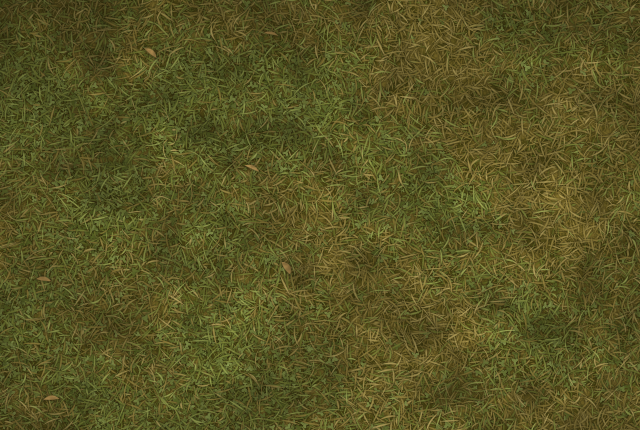
This texture is drawn by a Shadertoy shader. Its source:

```glsl
// Patchy lawn seen from above: tangled grass blades, dry straw, clover and a few fallen leaves.

const vec3 SOIL_DARK   = vec3(0.18, 0.165, 0.04);
const vec3 SOIL_LIGHT  = vec3(0.33, 0.28, 0.11);
const vec3 GREEN_DARK  = vec3(0.23, 0.25, 0.07);
const vec3 GREEN_LIGHT = vec3(0.46, 0.50, 0.25);
const vec3 STRAW_DARK  = vec3(0.31, 0.26, 0.09);
const vec3 STRAW_LIGHT = vec3(0.53, 0.47, 0.27);
const vec3 CLOVER_DARK  = vec3(0.20, 0.24, 0.08);
const vec3 CLOVER_LIGHT = vec3(0.38, 0.43, 0.22);
const vec3 LEAF_BROWN  = vec3(0.50, 0.39, 0.22);
const vec3 SKY_FILL    = vec3(0.082, 0.076, 0.022);

float hash(vec2 p, float seed) {
    return fract(sin(dot(p, vec2(127.1, 311.7)) + seed * 17.31) * 43758.5);
}

float noise(vec2 p) {
    vec2 i = floor(p), f = fract(p);
    f = f * f * (3.0 - 2.0 * f);
    float low  = mix(hash(i, 0.0), hash(i + vec2(1, 0), 0.0), f.x);
    float high = mix(hash(i + vec2(0, 1), 0.0), hash(i + vec2(1, 1), 0.0), f.x);
    return mix(low, high, f.y);
}

float fbm(vec2 p) {
    float sum = 0.0, amp = 0.5;
    for (int i = 0; i < 4; i++) {
        sum += amp * noise(p);
        p = mat2(1.6, 1.2, -1.2, 1.6) * p + 3.7;
        amp *= 0.5;
    }
    return sum / 0.9375;
}

vec2 rotate(vec2 p, float angle) {
    float c = cos(angle), s = sin(angle);
    return vec2(c * p.x + s * p.y, c * p.y - s * p.x);
}

// Signed distance to a curved sliver that tapers at both ends.
float bladeDistance(vec2 p, float halfLength, float halfWidth, float bend) {
    float t = p.x / halfLength;
    float taper = halfWidth * (1.0 - t * t);
    return max(abs(p.y + bend * halfLength * (t * t - 0.4)) - taper, abs(p.x) - halfLength);
}

// Approximate signed distance to three rounded leaflets.
float cloverDistance(vec2 p, float radius) {
    float lobes = 0.68 + 0.32 * cos(3.0 * atan(p.y, p.x + 1e-5));
    return length(p) - radius * lobes;
}

float coverage(float d, float soft) {
    return 1.0 - smoothstep(-soft, soft, d);
}

vec3 addBlades(vec3 col, vec2 p, float cells, float width, float dryness, float depth, float seed, float soft) {
    vec2 home = floor(p * cells);
    for (int k = 0; k < 9; k++) {
        vec2 id = home + vec2(k % 3 - 1, k / 3 - 1);
        vec2 centre = (id + vec2(hash(id, seed), hash(id, seed + 1.0))) / cells;
        vec2 q = rotate(p - centre, 6.2832 * hash(id, seed + 2.0));
        float halfLength = mix(0.3, 0.95, hash(id, seed + 3.0)) / cells;
        float bend = 0.5 * (hash(id, seed + 4.0) - 0.5);
        float tone = hash(id, seed + 5.0);
        float d = bladeDistance(q, halfLength, width * mix(0.6, 1.3, hash(id, seed + 7.0)), bend);
        float dry = step(hash(id, seed + 6.0), dryness);
        float light = tone * tone * 0.65 + 0.35 * depth + 0.12 * q.x / halfLength;
        vec3 blade = mix(mix(GREEN_DARK, GREEN_LIGHT, light), mix(STRAW_DARK, STRAW_LIGHT, light), dry);
        col *= 1.0 - 0.18 * coverage(d - 0.002, 0.003);
        col = mix(col, blade, 0.92 * coverage(d, soft));
    }
    return col;
}

vec3 addClover(vec3 col, vec2 p, float cells, float amount, float seed, float soft) {
    vec2 home = floor(p * cells);
    for (int k = 0; k < 9; k++) {
        vec2 id = home + vec2(k % 3 - 1, k / 3 - 1);
        vec2 centre = (id + vec2(hash(id, seed), hash(id, seed + 1.0))) / cells;
        vec2 q = rotate(p - centre, 6.2832 * hash(id, seed + 2.0)) * vec2(1.0, 1.25);
        float tone = hash(id, seed + 3.0);
        float d = cloverDistance(q, mix(0.35, 0.75, hash(id, seed + 4.0)) / cells);
        float present = step(hash(id, seed + 5.0), amount);
        col *= 1.0 - 0.25 * present * coverage(d - 0.003, 0.004);
        col = mix(col, mix(CLOVER_DARK, CLOVER_LIGHT, tone), 0.85 * present * coverage(d, soft));
    }
    return col;
}

vec3 addFallenLeaves(vec3 col, vec2 p, float cells, float amount, float seed, float soft) {
    vec2 id = floor(p * cells);
    vec2 centre = (id + 0.25 + 0.5 * vec2(hash(id, seed), hash(id, seed + 1.0))) / cells;
    vec2 q = rotate(p - centre, 2.0 * hash(id, seed + 2.0) - 1.0);
    float d = bladeDistance(q, 0.018, mix(0.003, 0.007, hash(id, seed + 3.0)), 0.2);
    float present = step(hash(id, seed + 4.0), amount);
    col *= 1.0 - 0.3 * present * coverage(d - 0.003, 0.004);
    return mix(col, LEAF_BROWN * (0.85 + 0.3 * noise(p * 150.0)), present * coverage(d, soft));
}

void mainImage(out vec4 fragColor, in vec2 fragCoord) {
    vec2 uv = fragCoord / iResolution.xy;
    vec2 p = fragCoord / iResolution.y;
    float soft = max(0.8 / iResolution.y, 0.0012);

    // Broad patches: dry turf to the right, clover to the lower left.
    float patches = fbm(p * 4.0 + 11.0);
    float dryness = clamp(0.52 + 1.7 * (patches - 0.5) + 0.25 * (uv.x - 0.5), 0.1, 0.92);
    float clover = clamp(0.25 - 1.5 * (patches - 0.5) - 0.3 * (uv.x - 0.5) - 0.2 * (uv.y - 0.5), 0.02, 0.7);

    vec3 col = mix(SOIL_DARK, SOIL_LIGHT, smoothstep(0.3, 0.75, fbm(p * 45.0)));
    for (int i = 0; i < 9; i++) {
        float depth = float(i) / 8.0;
        float seed = 10.0 + 9.0 * float(i);
        col = addBlades(col, p + 0.37 * float(i), mix(52.0, 36.0, depth), 0.0017, dryness, depth, seed, soft);
        if (i == 3 || i == 6) col = addClover(col, p, 68.0, clover, seed + 100.0, soft);
    }
    col = addFallenLeaves(col, p, 4.0, 0.2, 5.0, soft);

    // Tuft shading, gentle fall-off toward the top and corners, then even sky light.
    vec2 fromLight = uv - vec2(0.6, 0.4);
    float tufts = 0.66 + 0.74 * fbm(p * 13.0 + 5.0);
    col *= tufts * (1.09 - 0.55 * dot(fromLight, fromLight));
    col = col * vec3(1.0, 1.0, 1.1) + SKY_FILL;
    fragColor = vec4(col, 1.0);
}
```
